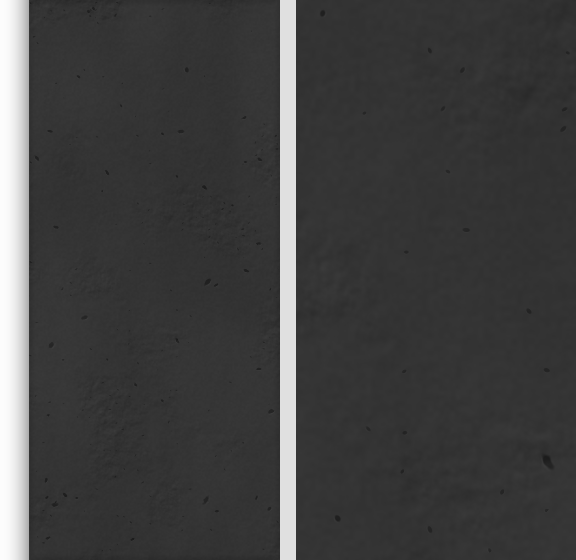
Left: the whole. Right: its middle third, enlarged.
A Shadertoy shader for this texture:

```glsl
float hash(vec2 p) {
    vec3 q = fract(p.xyx * vec3(0.1031, 0.1030, 0.0973));
    q += dot(q, q.yzx + 33.33);
    return fract((q.x + q.y) * q.z);
}

float noise(vec2 p) {
    vec2 i = floor(p), f = fract(p);
    f = f * f * (3.0 - 2.0 * f);
    return mix(mix(hash(i), hash(i + vec2(1, 0)), f.x),
               mix(hash(i + vec2(0, 1)), hash(i + vec2(1, 1)), f.x), f.y);
}

float fbm(vec2 p) {
    float sum = 0.0, amp = 0.5;
    for (int i = 0; i < 4; i++) {
        sum += amp * noise(p);
        p = mat2(1.6, 1.2, -1.2, 1.6) * p + 7.3;
        amp *= 0.5;
    }
    return sum;
}

// Ragged holes, at most one per cell; x is the hole, y its lit lower rim
vec2 pits(vec2 p, float scale, float chance, float radius) {
    vec2 cell = floor(p * scale);
    vec2 rnd = vec2(hash(cell + 3.1), hash(cell + 17.7));
    vec2 d = fract(p * scale) - 0.3 - 0.4 * rnd;
    float angle = 2.4 * rnd.x - 1.2;
    d = mat2(cos(angle), sin(angle), -sin(angle), cos(angle)) * d;
    d.y *= 1.2 + rnd.y;
    float size = radius * (0.5 + rnd.y);
    float wobble = 0.7 * size * (noise(p * 130.0) - 0.5);
    float soft = max(0.35 * size, 0.8 * scale / iResolution.x);
    float present = step(hash(cell + 41.3), chance);
    float hole = 1.0 - smoothstep(size - soft, size + soft, length(d) + wobble);
    float rim = 1.0 - smoothstep(size - soft, size + soft, length(d + vec2(0, 0.6 * size)) + wobble);
    return present * vec2(hole, rim * (1.0 - hole));
}

void mainImage(out vec4 fragColor, in vec2 fragCoord) {
    vec2 p = fragCoord / iResolution.x;
    float top = iResolution.y / iResolution.x;
    float slabEdge = 0.104;

    // White wall with the slab's soft shadow
    float t = clamp(p.x / slabEdge, 0.0, 1.0);
    float wall = 0.99 - 0.33 * pow(t, 2.4);

    // Concrete: broad stains, streaks and fine grain
    float stain = fbm(p * vec2(4.0, 3.0) + 5.0);
    float streak = noise(p * vec2(22.0, 2.5));
    float slab = 0.207 + 0.035 * (stain - 0.47) + 0.005 * (streak - 0.5);
    slab += 0.012 * (noise(p * 150.0) - 0.5);

    // Rough patches lit from above
    float rough = smoothstep(0.44, 0.68, fbm(p * 5.0 + 31.0));
    float relief = fbm(p * 42.0) - fbm(p * 42.0 + vec2(-0.15, 0.25));
    slab += (0.018 + 0.075 * rough) * relief;
    slab -= 0.006 * rough;

    // Pinholes gather in the rough patches, larger pits are sparse
    vec2 fine = pits(p, 42.0, 0.02 + 0.16 * rough, 0.15);
    vec2 medium = pits(p + 2.7, 20.0, 0.05, 0.14);
    vec2 large = pits(p + 5.3, 9.0, 0.09, 0.1);
    slab += dot(fine, vec2(-0.055, 0.012));
    slab += dot(medium, vec2(-0.075, 0.02));
    slab += dot(large, vec2(-0.065, 0.025));

    // Slightly darker borders
    float border = min(min(p.x - slabEdge, 1.0 - p.x), min(p.y, top - p.y));
    slab -= 0.02 * (1.0 - smoothstep(0.0, 0.025, border));

    float onSlab = smoothstep(-0.5, 0.5, (p.x - slabEdge) * iResolution.x);
    fragColor = vec4(vec3(mix(wall, slab, onSlab)), 1.0);
}
```
